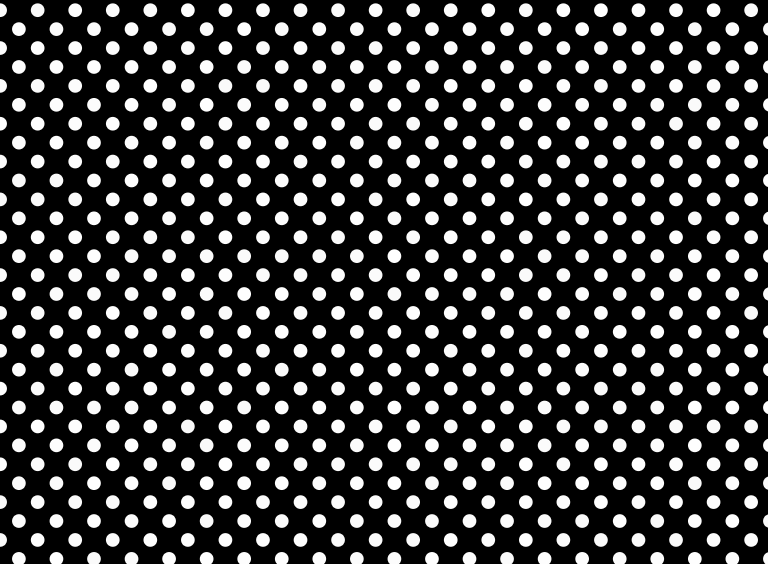
This pattern is drawn by a Shadertoy shader. Its source:

```glsl
// Staggered rows of small white polka dots on a black ground.

const vec2 PITCH = vec2(0.06658, 0.06709);  // dot spacing, in canvas heights
const vec2 FIRST_DOT = vec2(0.0002, 0.9819); // centre of the top left dot
const float RADIUS = 0.0121;
const vec3 GROUND = vec3(0.0);
const vec3 DOT = vec3(1.0);
const float TONE_VARIATION = 0.02;

// Sine-free hash of a lattice cell, 0 to 1
float hash21(vec2 cell) {
    vec3 h = fract(vec3(cell.xyx) * 0.1031);
    h += dot(h, h.yzx + 33.33);
    return fract((h.x + h.y) * h.z);
}

// Coverage and tone of the dots on one rectangular lattice
vec2 dotLattice(vec2 p, vec2 origin, vec2 pitch, float radius, float pixel) {
    vec2 cell = round((p - origin) / pitch);
    float dist = length(p - origin - cell * pitch) - radius;
    float coverage = clamp(0.5 - dist / pixel, 0.0, 1.0);
    float tone = 1.0 - TONE_VARIATION * hash21(cell + origin * 100.0);
    return vec2(coverage, tone);
}

void mainImage(out vec4 fragColor, in vec2 fragCoord) {
    float pixel = 1.0 / iResolution.y;
    vec2 p = fragCoord * pixel;

    // Two interleaved lattices, half a pitch apart, form the stagger
    vec3 color = GROUND;
    for (int i = 0; i < 2; i++) {
        vec2 origin = FIRST_DOT - 0.5 * float(i) * PITCH;
        vec2 spot = dotLattice(p, origin, PITCH, RADIUS, pixel);
        color = mix(color, DOT * spot.y, spot.x);
    }

    fragColor = vec4(color, 1.0);
}
```
